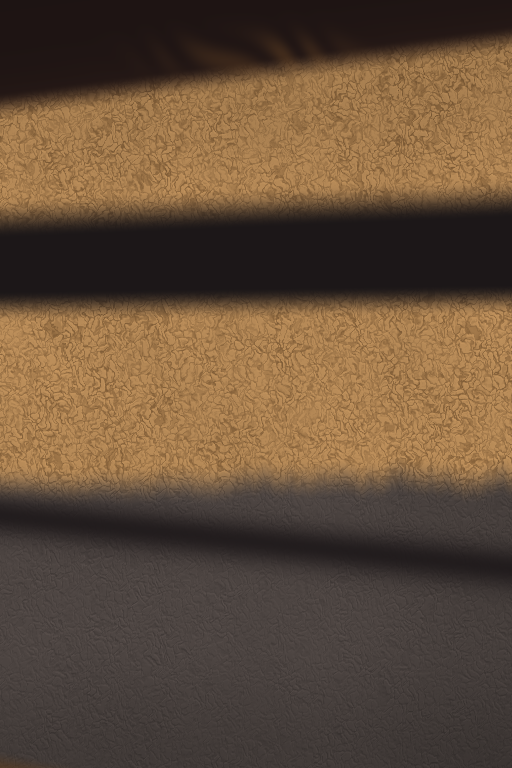
A WebGL 2 fragment shader for this texture:

```glsl
#version 300 es
precision highp float;

uniform vec2 u_resolution;
out vec4 fragColor;

const vec3 SUN = vec3(0.72, 0.545, 0.345);
const vec3 SUN_GROOVE = vec3(0.50, 0.36, 0.21);
const vec3 SHADE = vec3(0.30, 0.268, 0.256);
const vec3 DARK_TOP = vec3(0.115, 0.078, 0.075);
const vec3 DARK_BAR = vec3(0.108, 0.090, 0.094);
const vec3 EMBER = vec3(0.36, 0.24, 0.13);

// Shadow edges as heights at the left and right sides
const vec2 TOP_EDGE = vec2(0.866, 0.954);
const vec2 BAR_TOP = vec2(0.697, 0.724);
const vec2 BAR_BOTTOM = vec2(0.613, 0.622);
const vec2 SUN_END = vec2(0.360, 0.370);
const vec2 LOW_BAR = vec2(0.329, 0.260);

const vec2 GRAIN_SCALE = vec2(125.0, 78.0);
const float GROOVE_DEPTH = 0.85;

vec2 hash2(vec2 p) {
    vec3 q = fract(p.xyx * vec3(0.1031, 0.1030, 0.0973));
    q += dot(q, q.yzx + 33.33);
    return fract((q.xx + q.yz) * q.zy);
}

// Nearest and second nearest distance to scattered points
vec2 cellular(vec2 p) {
    vec2 base = floor(p), near = vec2(8.0);
    for (int j = -1; j <= 1; j++) {
        for (int i = -1; i <= 1; i++) {
            vec2 cell = base + vec2(i, j);
            float d = length(cell + hash2(cell) - p);
            near = d < near.x ? vec2(d, near.x) : vec2(near.x, min(near.y, d));
        }
    }
    return near;
}

float layeredSines(vec2 p) {
    float sum = 0.0, amp = 0.5;
    for (int i = 0; i < 4; i++) {
        sum += amp * sin(p.x + 1.7 * sin(p.y)) * cos(p.y - 1.3 * sin(p.x * 0.7));
        p = mat2(1.6, 1.2, -1.2, 1.6) * p + 2.3;
        amp *= 0.55;
    }
    return sum;
}

// Plaster height: 0 in the grooves, 1 on the smooth faces
float plaster(vec2 p) {
    vec2 warp = vec2(layeredSines(p * 70.0), layeredSines(p.yx * 60.0 + 4.0));
    vec2 q = p * GRAIN_SCALE + warp * 1.3;
    vec2 coarse = cellular(q);
    vec2 fine = cellular(q * 1.9 + 17.0);
    float patches = 0.5 + 0.6 * layeredSines(p * vec2(48.0, 30.0) + 9.0);
    float groove = 1.0 - smoothstep(0.02, 0.32, coarse.y - coarse.x);
    float pits = smoothstep(0.35, 0.8, fine.x);
    return 1.0 - clamp(groove * (0.25 + 0.6 * patches) + 0.35 * pits, 0.0, 1.0);
}

float edgeAt(vec2 ends, float x) {
    return mix(ends.x, ends.y, x);
}

void main() {
    vec2 uv = gl_FragCoord.xy / u_resolution;
    vec2 p = gl_FragCoord.xy / u_resolution.y;

    // Wall relief, lit from above
    float height = plaster(p);
    float slope = height - plaster(p + vec2(0.0008, 0.0022));
    float mottling = layeredSines(p * vec2(19.0, 13.0));

    // Sunlit and shaded plaster
    vec3 sunlit = mix(SUN_GROOVE, SUN, 1.0 - GROOVE_DEPTH * (1.0 - height));
    sunlit *= 1.0 + 0.06 * slope + 0.035 * mottling;
    sunlit *= 1.0 - 0.10 * smoothstep(0.7, 0.95, uv.y);
    vec3 shaded = SHADE * (0.96 + 0.06 * height + 0.12 * slope + 0.02 * mottling);
    shaded *= 1.0 - 0.16 * (1.0 - smoothstep(0.0, 0.18, uv.y));
    shaded *= 1.0 - 0.10 * smoothstep(0.6, 1.0, uv.x);

    // Ragged lower end of the sunlight
    float ragged = 0.012 * layeredSines(vec2(uv.x * 24.0, 1.0)) * (0.3 + uv.x);
    float sunEnd = uv.y - edgeAt(SUN_END, uv.x) - ragged;
    vec3 color = mix(shaded, sunlit, smoothstep(-0.020, 0.034, sunEnd));

    // Slanted soft shadow across the shaded part
    float lowBar = uv.y - edgeAt(LOW_BAR, uv.x);
    float lowShadow = exp(-pow(abs(lowBar) / 0.027, 2.0));
    color = mix(color, DARK_BAR * 1.12, 0.93 * lowShadow);

    // Dark bar between the two sunlit bands
    float aboveBar = smoothstep(-0.008, 0.046, uv.y - edgeAt(BAR_TOP, uv.x));
    float belowBar = smoothstep(-0.008, 0.034, edgeAt(BAR_BOTTOM, uv.x) - uv.y);
    color = mix(DARK_BAR, color, max(aboveBar, belowBar));

    // Dark top with faint streaks of leaking light
    float topGap = uv.y - edgeAt(TOP_EDGE, uv.x);
    vec2 leak = (uv - vec2(0.51, 0.928)) / vec2(0.16, 0.026);
    float streaks = 0.5 + 0.5 * sin(uv.x * 62.0 + uv.y * 95.0 + 2.0 * sin(uv.x * 21.0));
    vec3 top = mix(DARK_TOP, EMBER, 0.5 * streaks * exp(-dot(leak, leak)));
    top += 0.035 * vec3(1.0, 0.6, 0.3) * exp(-max(topGap, 0.0) / 0.03);
    color = mix(color, top, smoothstep(-0.024, 0.013, topGap));

    // Warm glow in the lower left corner
    float corner = smoothstep(0.0, 0.03, 0.024 - uv.y - 0.13 * uv.x);
    color = mix(color, EMBER, 0.75 * corner);

    fragColor = vec4(color, 1.0);
}
```
